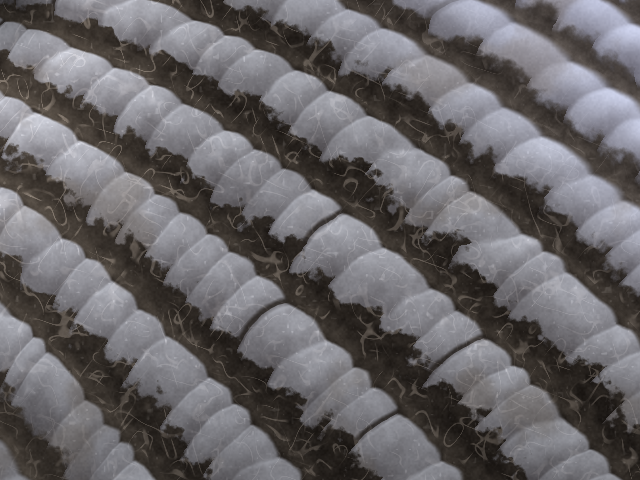
A WebGL 1 fragment shader for this texture:

```glsl
precision highp float;
// Curved, fanning shell ribs built from overlapping rounded scales.
// A log-spaced family of parabolas numbers the ribs; an angle about a far
// centre numbers the scales. Noise adds ragged brown grooves, cracks and fuzz.
uniform vec2 u_resolution;

#define RIB_GROWTH 0.22
#define RIB_SPREAD 4.2
#define SCALES_PER_RADIAN 36.0
#define FAN_CENTRE vec2(-1.08, 2.99)
#define CRACK_CHANCE 0.10
#define FUZZ 0.22
#define CHALK vec3(0.73, 0.735, 0.77)
#define SLATE vec3(0.36, 0.345, 0.36)
#define SOIL vec3(0.135, 0.115, 0.10)
#define TAN vec3(0.37, 0.335, 0.30)

float hash(vec2 p) {
  vec3 a = fract(p.xyx * vec3(0.1031, 0.1030, 0.0973));
  a += dot(a, a.yzx + 33.33);
  return fract((a.x + a.y) * a.z);
}

float noise(vec2 p) {
  vec2 i = floor(p), f = fract(p);
  f = f * f * (3.0 - 2.0 * f);
  return mix(mix(hash(i), hash(i + vec2(1, 0)), f.x),
             mix(hash(i + vec2(0, 1)), hash(i + vec2(1, 1)), f.x), f.y);
}

float fbm(vec2 p) {
  float sum = 0.0, amp = 0.5;
  for (int i = 0; i < 5; i++) {
    sum += amp * noise(p);
    p = mat2(1.6, 1.2, -1.2, 1.6) * p + 7.3;
    amp *= 0.5;
  }
  return sum;
}

// Rib number: whole values lie on the crests.
float ribCoord(vec2 p) {
  float drop = p.y - (0.069 + p.x * (0.372 + 0.317 * p.x));
  float s = drop / (0.156 + 0.2 * p.x);
  return log(max(1.0 + s / RIB_SPREAD, 0.05)) / RIB_GROWTH;
}

// Thin curled fibres, broken up by a mask.
float fibres(vec2 p) {
  float sum = 0.0;
  for (int i = 0; i < 3; i++) {
    p = mat2(0.6, 0.8, -0.8, 0.6) * p + 3.7;
    float strand = abs(noise(p * vec2(22.0, 48.0)) - 0.5);
    float mask = smoothstep(0.45, 0.75, noise(p * 31.0 + 9.0));
    sum += (1.0 - smoothstep(0.015, 0.06, strand)) * mask;
  }
  return min(sum, 1.0);
}

void main() {
  // Canvas height is one unit; y runs down from the top.
  vec2 p = gl_FragCoord.xy / u_resolution.y;
  p.y = 1.0 - p.y;

  float coarse = fbm(p * 14.0);
  float fine = fbm(p * 48.0 + 20.0);
  float grain = noise(p * 230.0) - 0.5;
  float blur = max(smoothstep(0.45, 1.2, p.x - p.y),
                   0.6 * smoothstep(0.55, 1.1, p.y - p.x));

  // Cross-rib position: crest at 0, groove from about 0.35 to 0.75.
  float n = ribCoord(p) + 0.035 * (noise(p * 9.0) - 0.5);
  float rib = floor(n + 0.3);
  float q = n - rib;

  // Scale position along the rib, with uneven lengths and bowed edges.
  vec2 fan = vec2(p.x, -p.y) - FAN_CENTRE * vec2(1, -1);
  float v = atan(fan.x, fan.y) * SCALES_PER_RADIAN + 7.0 * hash(vec2(rib + 40.0, 3.0));
  v += 0.9 * noise(vec2(v * 0.8, rib * 5.0 + 50.0));
  v -= 1.5 * (q - 0.3) * (q - 0.3) + 0.22 * (coarse - 0.5);
  float f = fract(v);
  vec2 cell = vec2(floor(v) + 60.0, rib + 20.0);
  float tone = hash(cell);

  // Rounded scale relief: quick rise at its edge, slow fall behind.
  float rise = smoothstep(0.0, 0.09 + 0.1 * blur, f);
  float bump = rise * (1.0 - smoothstep(0.3, 1.0, f));
  float lip = exp(-pow((f - 0.09) / 0.05, 2.0)) * (1.0 - 0.7 * blur);
  float across = 1.0 - smoothstep(-0.12, 0.48, q);
  float lit = 0.12 + 0.52 * across + bump * (0.18 + 0.22 * tone) + 0.13 * lip * across;
  lit += (coarse - 0.5) * 0.25 + (fine - 0.5) * 0.3 * (1.0 - blur);
  vec3 shell = mix(SLATE, CHALK, clamp(lit, 0.0, 1.1));
  shell = mix(shell, TAN * 1.3, 0.35 * smoothstep(0.55, 0.75, fbm(p * 7.0 + 4.0)));

  // Occasional dark cracks between scales.
  float cracked = step(1.0 - CRACK_CHANCE, hash(cell + 11.0)) * (1.0 - blur);
  float crack = cracked * smoothstep(0.8, 0.93, f) * (1.0 - smoothstep(0.97, 1.0, f));
  shell = mix(shell, SOIL * 1.2, 0.8 * crack);

  // Mottled groove, paler to the left and beneath the next crest.
  float leftness = 1.0 - smoothstep(0.0, 0.65, p.x);
  float haze = smoothstep(0.5, 0.75, q) + 1.0 - smoothstep(-0.27, -0.17, q);
  float dust = 0.65 * (fine - 0.3) + 0.25 * leftness + 0.4 * min(haze, 1.0) + 0.25 * blur;
  vec3 groove = mix(SOIL, TAN, clamp(dust, 0.0, 1.0));

  // Scalloped upper outline and ragged stained lower edge.
  float soft = 0.022 + 0.045 * blur;
  float top = -0.19 - 0.055 * sin(3.14159 * f) + 0.03 * (fine - 0.5);
  float upper = smoothstep(top - soft, top + soft, q);
  float ragged = q + 0.42 * (coarse - 0.5) + 0.3 * (fine - 0.5) + 0.12 * (f - 0.5);
  float limit = 0.36 + 0.07 * blur;
  float lower = 1.0 - smoothstep(limit - soft * 1.8, limit + soft * 1.8, ragged);
  lower *= 1.0 - smoothstep(0.55, 0.68, q);
  vec3 color = mix(groove, shell, upper * lower);

  // Fuzz and pale specks.
  float hair = fibres(p) * (1.0 - blur);
  color += FUZZ * hair * (0.35 + 0.65 * (1.0 - lower)) * vec3(0.9, 0.85, 0.8);
  color += 0.1 * smoothstep(0.85, 1.0, noise(p * 110.0)) * (1.0 - blur);

  // Soft light from the upper left and upper right.
  float leftLight = (1.0 - smoothstep(-0.1, 0.6, p.x)) * (1.0 - smoothstep(0.1, 0.8, p.y));
  float rightLight = smoothstep(0.45, 1.25, p.x - p.y);
  float corner = smoothstep(0.0, 0.18, length(p));
  color *= (0.87 + 0.25 * leftLight + 0.3 * rightLight) * mix(0.5, 1.0, corner);
  color *= 1.0 - 0.15 * smoothstep(0.6, 1.0, p.y);
  color = mix(color, color * vec3(0.97, 0.99, 1.06), rightLight) + 0.035 * grain;
  gl_FragColor = vec4(clamp(color, 0.0, 1.0), 1.0);
}
```
